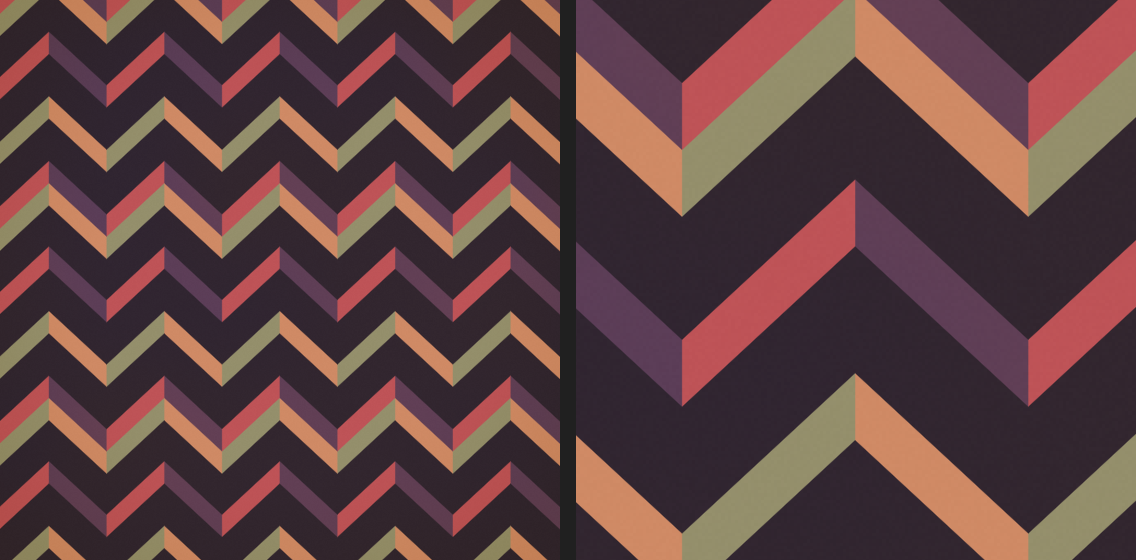
Left, the full canvas; right, a detail of the centre.
Reproduce this pattern procedurally as a WebGL 2 fragment shader.

```glsl
#version 300 es
precision highp float;
// Chevron stripes on a dark plum ground: single red/purple and green/orange
// bands, then a touching pair, repeated down the canvas. A triangle wave bends
// the bands; smooth noise and a warm vignette vary the tone slightly.

uniform vec2 u_resolution;
out vec4 fragColor;

const float PERIOD_X = 0.2061;   // peak to peak
const float PERIOD_Y = 0.3835;   // one group of four bands
const float PEAK_X = 0.0873;     // first peak from the left
const float TOP_Y = 0.0567;      // first red peak below the top edge
const float AMPLITUDE = 0.0954;  // peak to valley
const float THICKNESS = 0.0398;  // vertical thickness of a band

const vec3 GROUND = vec3(0.194, 0.148, 0.185);
const vec3 RED    = vec3(0.745, 0.325, 0.340);
const vec3 PURPLE = vec3(0.375, 0.245, 0.335);
const vec3 GREEN  = vec3(0.580, 0.560, 0.420);
const vec3 ORANGE = vec3(0.812, 0.540, 0.395);

float hash(vec2 p) {
    vec3 q = fract(vec3(p.xyx) * 0.1031);
    q += dot(q, q.yzx + 33.33);
    return fract((q.x + q.y) * q.z);
}

float valueNoise(vec2 p) {
    vec2 cell = floor(p);
    vec2 f = fract(p);
    f = f * f * (3.0 - 2.0 * f);
    float low = mix(hash(cell), hash(cell + vec2(1.0, 0.0)), f.x);
    float high = mix(hash(cell + vec2(0.0, 1.0)), hash(cell + vec2(1.0)), f.x);
    return mix(low, high, f.y);
}

// Antialiased coverage of the inside of a signed distance.
float coverage(float inside, float softness) {
    return clamp(inside / softness + 0.5, 0.0, 1.0);
}

// Coverage of a band whose upper edge lies at start, wrapped every PERIOD_Y.
float band(float depth, float start, float softness) {
    float center = start + 0.5 * THICKNESS;
    float offset = mod(depth - center + 0.5 * PERIOD_Y, PERIOD_Y) - 0.5 * PERIOD_Y;
    return coverage(0.5 * THICKNESS - abs(offset), softness);
}

void main() {
    float pixel = 1.0 / u_resolution.y;
    vec2 uv = gl_FragCoord.xy * pixel;
    vec2 screen = gl_FragCoord.xy / u_resolution;

    // Triangle wave: zero at each peak, one at each valley.
    float phase = fract((uv.x - PEAK_X) / PERIOD_X);
    float wave = 1.0 - abs(2.0 * phase - 1.0);
    float depth = 1.0 - uv.y - TOP_Y - AMPLITUDE * wave;

    // The falling half of each chevron takes the second colour.
    float sideDistance = (0.25 - abs(fract(phase + 0.25) - 0.5)) * PERIOD_X;
    float falling = coverage(sideDistance, 1.3 * pixel);

    // Broad tonal drift, strongest in the purple.
    float drift = valueNoise(uv * 4.5 + 7.0) - 0.5;
    vec3 purple = PURPLE + drift * vec3(0.05, 0.015, -0.02);
    vec3 ground = GROUND + drift * vec3(0.012, 0.006, -0.016);
    vec3 redPurple = mix(RED, purple, falling);
    vec3 greenOrange = mix(GREEN, ORANGE, falling);

    // Two separate bands followed by two touching ones.
    float slope = 2.0 * AMPLITUDE / PERIOD_X;
    float softness = 1.2 * pixel * sqrt(1.0 + slope * slope);
    float pairStart = 0.2307;
    float redCover = band(depth, 0.0, softness) + band(depth, pairStart, softness);
    float greenCover = band(depth, 0.1153, softness)
                     + band(depth, pairStart + THICKNESS, softness);
    vec3 color = ground * (1.0 - redCover - greenCover)
               + redPurple * redCover + greenOrange * greenCover;

    // Warm vignette and a faint grain.
    float edge = smoothstep(0.3, 0.75, length(screen - 0.5));
    color *= 1.0 - edge * vec3(0.06, 0.08, 0.16);
    color += (hash(floor(uv * 512.0)) - 0.5) * 0.008;

    fragColor = vec4(color, 1.0);
}
```
